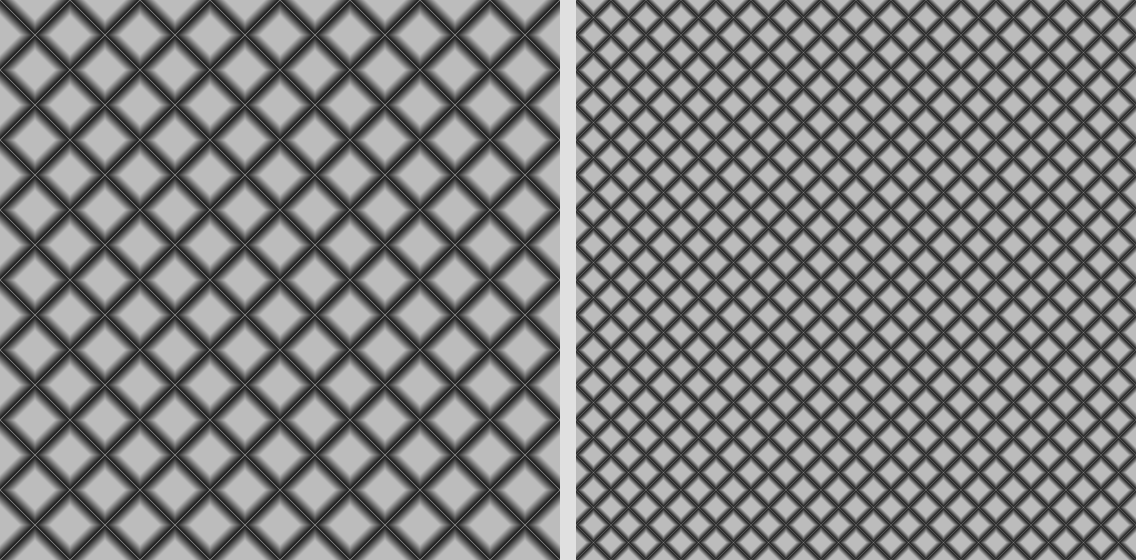
Left: one tile. Right: repeated 2 by 2.
This pattern is drawn by a three.js fragment shader. Its source:

```glsl
// Quilted lattice of grey diamonds, eight across and eight down.
// Two diagonal families of lines are folded into one distance, which drives
// a soft bevel from dark grooves to flat pads, with a hairline seam on top.

varying vec2 vUv;

const float REPEATS = 8.0;
const float GROOVE_EDGE = 0.0016;    // distances in canvas units
const float PAD_EDGE = 0.0195;
const float SEAM_WIDTH = 0.0014;
const vec3 GROOVE_COLOR = vec3(0.105);
const vec3 PAD_COLOR = vec3(0.737);
const vec3 SEAM_COLOR = vec3(0.58);

// Distance to the nearest diagonal line of either family.
float latticeDistance(vec2 uv, float repeats) {
  vec2 diagonal = repeats * vec2(uv.x + uv.y, uv.x - uv.y);
  vec2 toLine = abs(fract(diagonal + 0.5) - 0.5);
  return min(toLine.x, toLine.y) / (repeats * sqrt(2.0));
}

// Box-filtered coverage of a line, correct even when thinner than a pixel.
float lineCoverage(float dist, float width, float pixel) {
  vec2 edges = (vec2(0.5, -0.5) * width - dist) / pixel + 0.5;
  vec2 filled = clamp(edges, 0.0, 1.0);
  return filled.x - filled.y;
}

// Linear shading from the groove up to the flat pad.
vec3 bevel(float dist, float grooveEdge, float padEdge) {
  float height = clamp((dist - grooveEdge) / (padEdge - grooveEdge), 0.0, 1.0);
  return mix(GROOVE_COLOR, PAD_COLOR, height);
}

void main() {
  float pixel = max(fwidth(vUv.x), 1e-5);
  float dist = latticeDistance(vUv, REPEATS);

  vec3 color = bevel(dist, GROOVE_EDGE, PAD_EDGE);
  color = mix(color, SEAM_COLOR, lineCoverage(dist, SEAM_WIDTH, pixel));

  gl_FragColor = vec4(color, 1.0);
}
```
